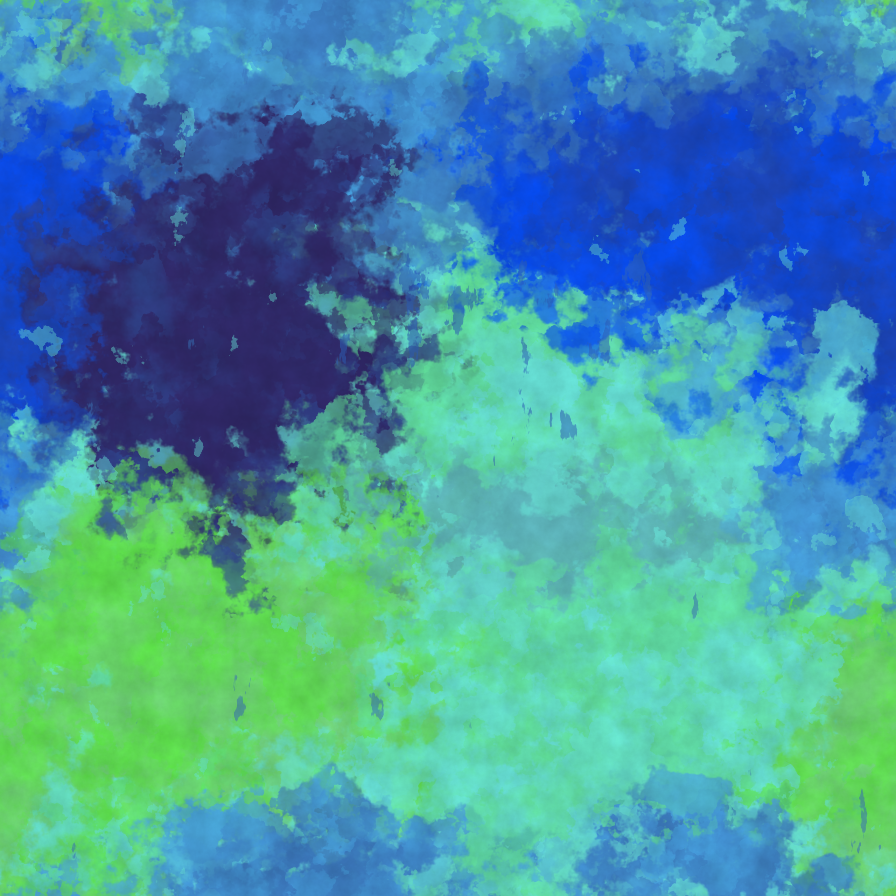
Give the GLSL for this texture, as a Shadertoy shader.

```glsl
// Tiling grunge of layered paint: navy and royal blue over aqua, mint and leaf green.
#define LAYERS 7
#define OCTAVES 6
#define WARP 0.10
#define RAGGED 0.75
#define EDGE 0.10
#define GLAZE 0.62
#define GRAIN 0.10
#define SPLASH 0.55

const float TAU = 6.2831853;
const vec3 AQUA = vec3(0.39, 0.85, 0.81), MINT = vec3(0.36, 0.84, 0.57);
const vec3 HAZE = vec3(0.35, 0.65, 0.70);
const vec3 LEAF = vec3(0.35, 0.86, 0.27), MOSS = vec3(0.43, 0.79, 0.47);
const vec3 STEEL = vec3(0.22, 0.44, 0.70), SKY = vec3(0.27, 0.62, 0.85);
const vec3 ROYAL = vec3(0.02, 0.29, 0.93), COBALT = vec3(0.11, 0.26, 0.68);
const vec3 NAVY = vec3(0.18, 0.15, 0.39), SLATE = vec3(0.18, 0.27, 0.55);

// Gradient noise whose lattice wraps after a whole number of cells
float corner(vec2 cell, vec2 offset, vec2 period, float seed) {
    cell = mod(cell, period);
    float angle = TAU * fract(sin(dot(cell, vec2(127.1, 311.7)) + seed * 74.7) * 43758.5);
    return dot(vec2(cos(angle), sin(angle)), offset);
}

float gradientNoise(vec2 p, vec2 period, float seed) {
    vec2 i = floor(p), f = p - i, e = vec2(1, 0);
    vec2 u = f * f * f * (f * (f * 6.0 - 15.0) + 10.0);
    float low = mix(corner(i, f, period, seed), corner(i + e, f - e, period, seed), u.x);
    float high = mix(corner(i + e.yx, f - e.yx, period, seed),
                     corner(i + 1.0, f - 1.0, period, seed), u.x);
    return mix(low, high, u.y);
}

float fbm(vec2 uv, vec2 freq, float seed) {
    float sum = 0.0, amp = 1.0;
    for (int i = 0; i < OCTAVES; i++) {
        sum += amp * gradientNoise(uv * freq, freq, seed + float(i) * 1.3);
        freq *= 2.0;
        amp *= 0.58;
    }
    return sum;
}

// Wrapped ellipse: one at its centre, zero on its rim
float blob(vec2 p, vec2 centre, vec2 radius) {
    return 1.0 - length((fract(p - centre + 0.5) - 0.5) / radius);
}

float cover(float field, float rough) {
    return smoothstep(-EDGE, EDGE, field + RAGGED * rough);
}

// Large colour regions; rough frays their rims, tone shifts their hue
vec3 paint(vec2 p, float rough, float tone) {
    float shade = smoothstep(-0.4, 0.4, tone);
    vec3 col = mix(AQUA, MINT, smoothstep(-0.25, 0.25, tone));
    col = mix(col, HAZE, 0.8 * cover(blob(p, vec2(0.62, 0.41), vec2(0.30, 0.08)) - 0.3, rough));

    float green = max(blob(p, vec2(0.20, 0.27), vec2(0.25, 0.20)),
                      blob(p, vec2(0.98, 0.15), vec2(0.11, 0.18)));
    green = max(green, blob(p, vec2(0.08, 0.98), vec2(0.12, 0.06)) - 0.1);
    col = mix(col, mix(MOSS, LEAF, shade), cover(green, rough));

    // Wavy steel blue band, with patches along the bottom and right
    float wave = cos(TAU * p.x);
    float rise = fract(p.y - 0.80 + 0.04 * wave + 0.5) - 0.5;
    float steel = 1.0 - abs(rise) / (0.165 + 0.055 * wave);
    steel = max(steel, blob(p, vec2(0.35, 0.02), vec2(0.18, 0.07)));
    steel = max(steel, blob(p, vec2(0.78, 0.04), vec2(0.17, 0.07)) - 0.1);
    steel = max(steel, blob(p, vec2(0.96, 0.42), vec2(0.12, 0.12)) - 0.1);
    col = mix(col, mix(STEEL, SKY, shade), cover(steel, rough));

    float royal = max(blob(p, vec2(0.82, 0.77), vec2(0.29, 0.13)),
                      blob(p, vec2(0.03, 0.69), vec2(0.16, 0.19)));
    col = mix(col, mix(COBALT, ROYAL, shade), cover(royal, rough));

    float navy = max(blob(p, vec2(0.25, 0.61), vec2(0.20, 0.18)),
                     blob(p, vec2(0.30, 0.79), vec2(0.15, 0.10)) - 0.2);
    return mix(col, mix(NAVY, SLATE, smoothstep(0.0, 0.5, tone)), cover(navy, rough));
}

void mainImage(out vec4 fragColor, in vec2 fragCoord) {
    vec2 uv = fragCoord / iResolution.xy;
    vec3 col = vec3(0);

    // Translucent glazes, each with its own warp and torn outline
    for (int i = 0; i < LAYERS; i++) {
        float seed = 17.0 * float(i) + 3.0;
        vec2 warp = vec2(fbm(uv, vec2(4), seed), fbm(uv, vec2(5), seed + 0.37));
        float rough = fbm(uv, vec2(10), seed + 0.71);
        float torn = smoothstep(-0.04, 0.04, fbm(uv, vec2(5 + i), seed + 0.53));
        vec3 glaze = paint(uv + WARP * warp, rough, 0.7 * warp.x + 0.6 * rough);
        col = mix(col, glaze, i == 0 ? 1.0 : GLAZE * torn);
    }

    // Dark drips below the blue band, small flecks elsewhere
    float zone = smoothstep(-0.2, 0.7, blob(uv, vec2(0.52, 0.64), vec2(0.32, 0.20)));
    float drip = fbm(uv, vec2(16, 7), 151.0) - mix(0.72, 0.38, zone);
    col = mix(col, mix(STEEL, COBALT, zone * 0.5), SPLASH * smoothstep(-0.02, 0.05, drip));
    float fleck = fbm(uv, vec2(13, 11), 173.0);
    col = mix(col, AQUA, 0.45 * smoothstep(0.52, 0.58, fleck));

    // Fine mottling
    col *= 1.0 + GRAIN * fbm(uv, vec2(24), 191.0);
    fragColor = vec4(clamp(col, 0.0, 1.0), 1.0);
}
```
